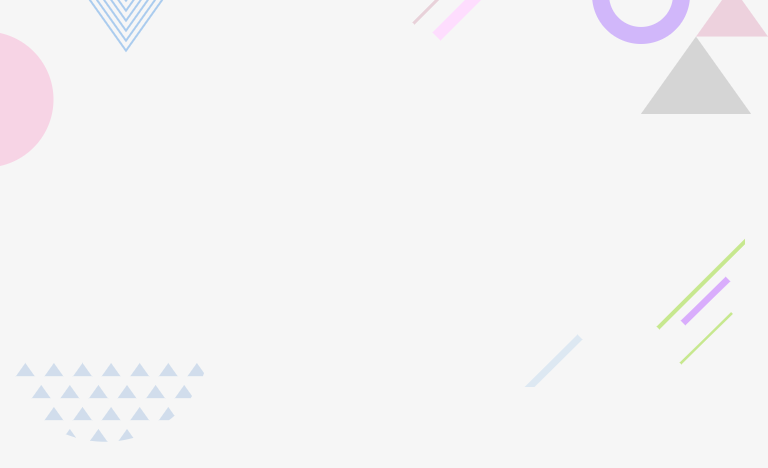
Give the GLSL for this background, as a Shadertoy shader.

```glsl
// Flat pastel geometry scattered around the rim of a pale, empty page.
// Every shape is a signed distance function, painted in order with smooth edges.
// Units are hundredths of the canvas height, origin at the lower left.

const vec3 PAPER      = vec3(0.965);
const vec3 ROSE       = vec3(0.970, 0.830, 0.898);
const vec3 DUSTY_ROSE = vec3(0.928, 0.820, 0.868);
const vec3 MAUVE      = vec3(0.910, 0.820, 0.850);
const vec3 CANDY      = vec3(0.995, 0.865, 0.995);
const vec3 LILAC      = vec3(0.818, 0.718, 0.980);
const vec3 ORCHID     = vec3(0.850, 0.680, 0.990);
const vec3 GREY       = vec3(0.835);
const vec3 LIME       = vec3(0.780, 0.910, 0.560);
const vec3 SKY        = vec3(0.670, 0.800, 0.935);
const vec3 ICE        = vec3(0.865, 0.910, 0.950);
const vec3 MIST       = vec3(0.818, 0.868, 0.925);

const float TRIANGLE_SLOPE = 0.712;             // half width per unit of height

const vec2  CHEVRON_TIP   = vec2(26.92, 89.17);
const float CHEVRON_PITCH = 2.137;
const float CHEVRON_LAST  = 5.0;
const float CHEVRON_HALF  = 0.215;              // half stroke width

const vec2  GRID_START  = vec2(5.41, 22.44);    // apex of the first small triangle
const vec2  GRID_PITCH  = vec2(6.11, 4.70);
const vec2  GRID_LAST   = vec2(6.0, 3.0);       // last column and row
const float GRID_SHIFT  = 3.40;                 // offset of odd rows
const float GRID_HEIGHT = 2.82;
const vec2  BOWL_CENTER = vec2(22.44, 28.21);   // disc that trims the grid
const float BOWL_RADIUS = 22.6;

float disc(vec2 p, vec2 center, float radius) {
    return length(p - center) - radius;
}

// Square-ended stroke from a to b
float bar(vec2 p, vec2 a, vec2 b, float halfWidth) {
    float len = length(b - a);
    vec2 dir = (b - a) / len;
    vec2 q = p - 0.5 * (a + b);
    vec2 local = vec2(dot(q, dir), dot(q, vec2(-dir.y, dir.x)));
    vec2 d = abs(local) - vec2(0.5 * len, halfWidth);
    return max(d.x, d.y);
}

// Upright isosceles triangle hanging from its apex
float triangle(vec2 p, vec2 apex, float height) {
    vec2 q = p - apex;
    float side = (abs(q.x) + TRIANGLE_SLOPE * q.y) / length(vec2(1.0, TRIANGLE_SLOPE));
    return max(side, -q.y - height);
}

// Nested V strokes
float chevrons(vec2 p) {
    vec2 q = p - CHEVRON_TIP;
    float rise = q.y - abs(q.x) / TRIANGLE_SLOPE;
    float k = clamp(round(rise / CHEVRON_PITCH), 0.0, CHEVRON_LAST);
    float toUnits = TRIANGLE_SLOPE / length(vec2(1.0, TRIANGLE_SLOPE));
    return abs(rise - k * CHEVRON_PITCH) * toUnits - CHEVRON_HALF;
}

// Staggered small triangles trimmed by a bowl
float triangleGrid(vec2 p) {
    float row = clamp(floor((GRID_START.y - p.y) / GRID_PITCH.y), 0.0, GRID_LAST.y);
    float startX = GRID_START.x + GRID_SHIFT * mod(row, 2.0);
    float col = clamp(round((p.x - startX) / GRID_PITCH.x), 0.0, GRID_LAST.x);
    vec2 apex = vec2(startX + col * GRID_PITCH.x, GRID_START.y - row * GRID_PITCH.y);
    return max(triangle(p, apex, GRID_HEIGHT), disc(p, BOWL_CENTER, BOWL_RADIUS));
}

void paint(inout vec3 color, vec3 ink, float dist, float pixel) {
    color = mix(color, ink, clamp(0.5 - dist / pixel, 0.0, 1.0));
}

void mainImage(out vec4 fragColor, in vec2 fragCoord) {
    float pixel = 100.0 / iResolution.y;
    vec2 p = fragCoord * pixel;
    vec3 color = PAPER;

    // Left side
    paint(color, ROSE, disc(p, vec2(-3.12, 78.74), 14.55), pixel);
    paint(color, SKY, chevrons(p), pixel);
    paint(color, MIST, triangleGrid(p), pixel);

    // Top strokes
    paint(color, MAUVE, bar(p, vec2(88.35, 94.98), vec2(94.2, 100.83), 0.34), pixel);
    paint(color, CANDY, bar(p, vec2(93.27, 92.2), vec2(104.06, 102.99), 1.23), pixel);

    // Upper right: ring and triangles
    float ring = abs(disc(p, vec2(136.97, 101.07), 8.65)) - 1.82;
    paint(color, LILAC, ring, pixel);
    paint(color, DUSTY_ROSE, triangle(p, vec2(156.41, 102.99), 10.8), pixel);
    paint(color, GREY, triangle(p, vec2(148.72, 92.2), 16.56), pixel);

    // Lower right strokes, two of them cut along an axis
    float longBar = bar(p, vec2(140.6, 29.91), vec2(159.83, 49.04), 0.43);
    paint(color, LIME, max(longBar, p.x - 159.19), pixel);
    paint(color, ORCHID, bar(p, vec2(145.94, 30.98), vec2(155.56, 40.38), 0.7), pixel);
    paint(color, LIME, bar(p, vec2(145.41, 22.33), vec2(156.41, 33.12), 0.27), pixel);
    float iceBar = bar(p, vec2(112.18, 16.35), vec2(123.93, 27.99), 0.75);
    paint(color, ICE, max(iceBar, 17.31 - p.y), pixel);

    fragColor = vec4(color, 1.0);
}
```
